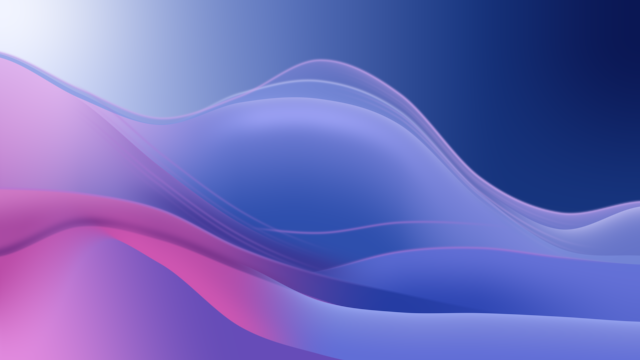
Reproduce this background procedurally as a Shadertoy shader.

```glsl
// Draws flowing translucent silk waves, pink to blue, under a misty indigo sky.

// Smooth curve through nine evenly spaced heights
float curve(float x, float h[9]) {
  float s = clamp(x, 0., 1.) * 8.;
  int i = min(int(s), 7);
  float t = s - float(i);
  float a = h[max(i - 1, 0)], b = h[i], c = h[i + 1], d = h[min(i + 2, 8)];
  return b + .5 * t * (c - a + t * (2. * a - 5. * b + 4. * c - d + t * (3. * (b - c) + d - a)));
}

// Approximate distance below a curve, in canvas heights
float below(vec2 p, float h[9]) {
  float e = .004;
  float slope = (curve(p.x + e, h) - curve(p.x - e, h)) / (2. * e) * iResolution.y / iResolution.x;
  return (curve(p.x, h) - p.y) / sqrt(1. + slope * slope);
}

float fill(float d, float soft) { return smoothstep(-soft, soft, d); }
float line(float d, float width) { return exp(-d * d / (width * width)); }
float sheen(float d, float fade) { return fill(d, .0025) * exp(-max(d, 0.) / fade); }
float fall(float x, float a, float b) { return 1. - smoothstep(a, b, x); }
float span(float x, float a, float b, float c, float d) { return smoothstep(a, b, x) * fall(x, c, d); }

vec3 sky(vec2 p) {
  vec3 c = mix(vec3(.8, .84, .98), vec3(.95, .96, 1), line(length(p - vec2(.04, .98)), .25));
  c = mix(c, vec3(.34, .44, .73), smoothstep(0., .54, p.x + .06 * (p.y - .8)));
  c = mix(c, vec3(.09, .21, .5), smoothstep(.4, .8, p.x));
  return mix(c, vec3(.04, .09, .33), smoothstep(.68, 1., p.x) * smoothstep(.35, .9, p.y));
}

// Fine threads spread between two edges
float strands(float upper, float lower, float width) {
  float sum = 0.;
  for (float i = 0.; i < 6.; i++)
    sum += line(mix(upper, lower, (i + .3 * sin(i * 2.4)) / 5.), width) * (.6 + .4 * cos(i * 1.9));
  return sum;
}

void mainImage(out vec4 fragColor, in vec2 fragCoord) {
  vec2 p = fragCoord / iResolution.xy;
  float x = p.x, edge = .0025;

  // Edges of the sheets, from back to front
  float crest = below(p, float[9](.854, .752, .671, .733, .833, .738, .506, .408, .44));
  float veil = below(p, float[9](.85, .74, .655, .74, .775, .69, .465, .31, .29));
  float hill = below(p, float[9](.84, .727, .653, .715, .725, .653, .444, .29, .24));
  float swell = below(p, float[9](.8, .7, .65, .68, .72, .66, .478, .363, .426));
  float fold = below(p, float[9](.838, .722, .537, .38, .282, .236, .2, .17, .15));
  float thread = below(p, float[9](.45, .42, .39, .37, .353, .382, .377, .35, .33));
  float basin = below(p, float[9](.2, .2, .2, .21, .248, .301, .311, .285, .265));
  float ribbon = below(p, float[9](.477, .463, .417, .31, .236, .185, .14, .11, .1));
  float band = below(p, float[9](.287, .37, .333, .248, .167, .1, .05, 0., 0.));
  float shore = below(p, float[9](.3, .31, .33, .268, .164, .132, .13, .12, .106));
  float mound = below(p, float[9](.13, .345, .268, .093, .016, -.03, -.06, -.1, -.1));

  // Shared colours
  vec3 pale = vec3(.82, .82, .98), lilac = vec3(.78, .64, .92), orchid = vec3(.7, .46, .84);
  vec3 haze = vec3(.47, .51, .85), periwinkle = vec3(.38, .43, .84);

  // Thin back veils
  vec3 col = sky(p);
  col = mix(col, haze, fill(crest, edge) * mix(.45, .8, smoothstep(.68, .85, x)));
  col = mix(col, vec3(.5, .58, .89), fill(veil, edge) * .5);
  col = mix(col, lilac, sheen(crest, .025) * smoothstep(.4, .6, x) * .5);

  // Main hill, pink at the left and blue at the right
  float sink = clamp(hill / .36, 0., 1.);
  vec3 blue = mix(haze, vec3(.18, .31, .68), smoothstep(0., 1., sink));
  vec3 pink = mix(vec3(.87, .7, .93), vec3(.76, .5, .81), sink);
  vec3 body = mix(pink, blue, smoothstep(.06, .4, x + .12 * sink));
  col = mix(col, body, fill(hill, mix(edge, .02, smoothstep(.6, .8, x))));
  col += vec3(.13, .11, .1) * line(hill - .05, .04) * span(x, .3, .42, .5, .72);

  // Rims and threads of the hill
  col = mix(col, pale, line(veil, .004) * span(x, .25, .4, .55, .8) * .45);
  col = mix(col, pale, sheen(hill, .018) * span(x, .27, .4, .6, .82) * .45);
  col = mix(col, lilac, strands(crest, hill, .0035) * span(x, .5, .68, .78, .95) * .35);
  col = mix(col, lilac, line(crest, .004) * .55);
  col = mix(col, pale, sheen(swell, .03) * smoothstep(.74, .94, x) * .6);

  // Left fold with its shadow and threads
  col = mix(col, vec3(.58, .35, .72), sheen(fold, .15) * span(x, .08, .25, .3, .48) * .5);
  col = mix(col, vec3(.24, .19, .56), line(ribbon + .02, .04) * span(x, .17, .34, .48, .64) * .75);
  float silk = strands(fold + .03, fold - .06, .004);
  col = mix(col, orchid, silk * span(x, .1, .22, .34, .54) * .28);
  col = mix(col, orchid, line(thread, .004) * span(x, .38, .46, .6, .82) * .5);

  // Blue basin at the lower right
  vec3 water = mix(periwinkle, vec3(.17, .26, .7), smoothstep(0., .17, basin));
  water = mix(water, periwinkle, smoothstep(.72, 1., x) * .8);
  col = mix(col, water, fill(basin, edge) * smoothstep(.44, .62, x) * .85);
  col = mix(col, orchid, line(basin, .004) * span(x, .48, .6, .8, 1.) * .5);

  // Magenta ribbon turning into deep blue
  vec3 rose = mix(vec3(.82, .47, .77), vec3(.66, .27, .62), smoothstep(0., .12, ribbon + .25 * x));
  rose = mix(rose, vec3(.14, .23, .63), smoothstep(.28, .62, x));
  col = mix(col, rose, fill(ribbon, .005) * fall(x, .6, .85) * .9);
  col = mix(col, orchid, line(ribbon, .004) * fall(x, .3, .62) * .55);
  col = mix(col, vec3(.4, .16, .5), line(band + .012, .014) * fall(x, .3, .5) * .6);
  rose = mix(vec3(.74, .3, .66), vec3(.58, .36, .76), smoothstep(.3, .52, x));
  col = mix(col, rose, fill(band, .004) * .9);

  // Pale shore along the bottom
  float near = smoothstep(.36, .54, x);
  vec3 tide = mix(haze, periwinkle, smoothstep(0., .14, shore));
  col = mix(col, tide, fill(shore, edge) * near);
  col = mix(col, vec3(.64, .7, .98), sheen(shore, .02) * near * .65);

  // Front mound, diffuse on its left flank
  col = mix(col, vec3(.86, .36, .72), line(mound, .06) * span(x, .12, .22, .34, .5) * .6);
  vec3 front = mix(vec3(.88, .54, .87), vec3(.4, .3, .72), smoothstep(0., .36, x + .15 * (p.y - .1)));
  col = mix(col, front, fill(mound, mix(.13, edge, smoothstep(.08, .19, x))));

  fragColor = vec4(clamp(col, 0., 1.), 1);
}
```
